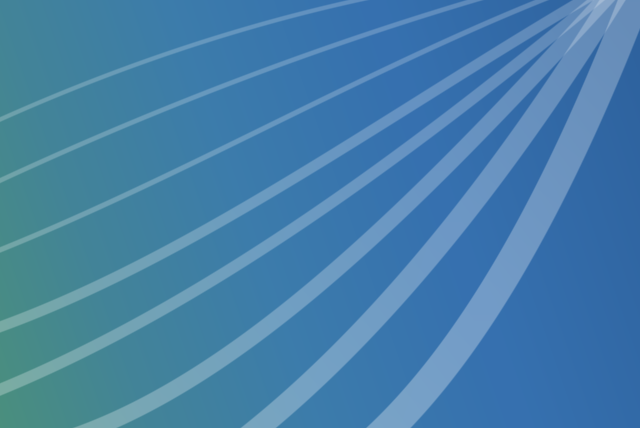
Write a Shadertoy shader that draws this background.

```glsl
// Pale translucent ribbons fanning out from the upper right corner over a
// diagonal green-to-blue gradient. Each ribbon is a cubic height curve whose
// slope-corrected vertical offset approximates the distance to its centre.

const int RIBBONS = 8;

// Height of each centre line: a + b x + c x^2 + d x^3, in canvas heights
const vec4 CURVES[RIBBONS] = vec4[RIBBONS](
    vec4( 0.7207,  0.4461, -0.1351,  0.0),
    vec4( 0.5781,  0.4618, -0.0744,  0.0),
    vec4( 0.4160,  0.4028,  0.1359, -0.0716),
    vec4( 0.2363,  0.3630,  0.2670, -0.0906),
    vec4( 0.0898,  0.4110,  0.2238, -0.0368),
    vec4(-0.0631,  0.1499,  0.6125, -0.1329),
    vec4(-0.3209,  0.2454,  0.4700,  0.0),
    vec4(-0.1982, -0.3061,  0.3024,  0.3000));

const float WIDTHS[RIBBONS] = float[RIBBONS](
    0.010, 0.011, 0.012, 0.025, 0.027, 0.038, 0.052, 0.073);

const vec3 GREEN = vec3(0.290, 0.560, 0.490);
const vec3 TEAL  = vec3(0.260, 0.515, 0.595);
const vec3 SKY   = vec3(0.235, 0.485, 0.670);
const vec3 BLUE  = vec3(0.210, 0.440, 0.685);
const vec3 NAVY  = vec3(0.180, 0.385, 0.620);

float ramp(float lo, float hi, float t) {
    return clamp((t - lo) / (hi - lo), 0.0, 1.0);
}

// Diagonal gradient through five colours
vec3 background(vec2 p) {
    float t = p.x + 0.35 * p.y;
    vec3 color = mix(GREEN, TEAL, ramp(0.0, 0.35, t));
    color = mix(color, SKY, ramp(0.35, 0.75, t));
    color = mix(color, BLUE, ramp(0.75, 1.20, t));
    return mix(color, NAVY, ramp(1.25, 1.80, t));
}

// Approximate distance from p to a cubic height curve
float curveDistance(vec2 p, vec4 k) {
    float height = k.x + p.x * (k.y + p.x * (k.z + p.x * k.w));
    float slope = k.y + p.x * (2.0 * k.z + 3.0 * p.x * k.w);
    return abs(p.y - height) / sqrt(1.0 + slope * slope);
}

// Antialiased coverage of a ribbon
float ribbon(vec2 p, vec4 curve, float width, float blur) {
    return 1.0 - smoothstep(-blur, blur, curveDistance(p, curve) - 0.5 * width);
}

void mainImage(out vec4 fragColor, in vec2 fragCoord) {
    // Canvas-height units with the design aspect held at 3:2
    vec2 p = fragCoord / iResolution.xy * vec2(1.5, 1.0);
    float blur = 1.0 / iResolution.y;
    vec3 color = background(p);

    // Wider ribbons are a little more opaque; all thin out near the top
    for (int i = 0; i < RIBBONS; i++) {
        float opacity = 0.25 + 0.9 * WIDTHS[i] - 0.05 * p.y;
        float cover = ribbon(p, CURVES[i], WIDTHS[i], blur);
        color = mix(color, vec3(1.0), opacity * cover);
    }
    fragColor = vec4(color, 1.0);
}
```
